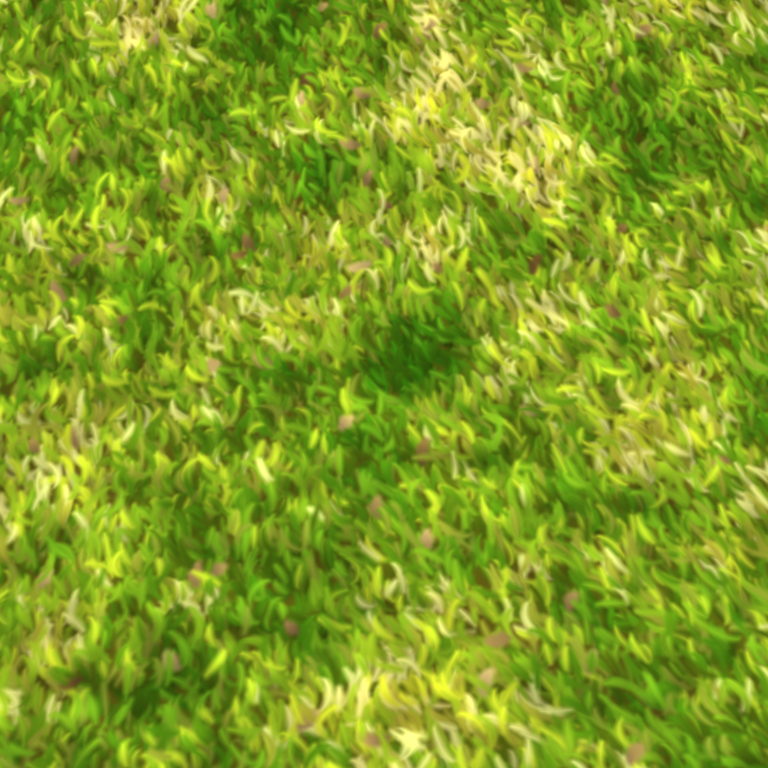
A WebGL 1 fragment shader for this texture:

```glsl
precision highp float;
// Sunlit lawn in soft focus: layers of short, rounded, leaning grass blades
// scattered one per grid cell, tinted by broad sun and shade patches,
// with a few dead leaves in between; the ground recedes towards the top.
uniform vec2 u_resolution;

#define CELL 0.036       // grass cell size at the bottom edge
#define LEAF_CELL 0.085  // dead leaf cell size
#define LEAF_SHARE 0.32  // share of cells holding a dead leaf
#define RECEDE 0.55      // shrinking towards the top
#define LEAN 0.40        // mean tilt to the left, radians
#define SPREAD 1.25      // variation of the tilt
#define SOFT 0.17        // edge blur in grass cells
#define PATCHES 1.30     // strength of the sun patches
#define CONTRAST 1.20
#define LAYERS 8

const vec3 SHADE = vec3(0.36, 0.44, 0.07);
const vec3 DEEP  = vec3(0.38, 0.55, 0.08);
const vec3 FRESH = vec3(0.51, 0.67, 0.12);
const vec3 STRAW = vec3(0.56, 0.61, 0.17);
const vec3 SUNNY = vec3(0.69, 0.79, 0.16);
const vec3 PALE  = vec3(0.77, 0.82, 0.42);
const vec3 MEAN  = vec3(0.52, 0.64, 0.14);
const vec3 SOIL  = vec3(0.38, 0.36, 0.08);
const vec3 TAN   = vec3(0.78, 0.70, 0.42);
const vec3 BROWN = vec3(0.46, 0.37, 0.16);

vec4 hash4(vec2 p) {
  vec4 q = fract(p.xyxy * vec4(0.1031, 0.1030, 0.0973, 0.1099));
  q += dot(q, q.wzxy + 33.33);
  return fract((q.xxyz + q.yzzw) * q.zywx);
}

float noise(vec2 p) {
  vec2 i = floor(p), f = fract(p);
  f = f * f * (3.0 - 2.0 * f);
  return mix(mix(hash4(i).x, hash4(i + vec2(1, 0)).x, f.x),
             mix(hash4(i + vec2(0, 1)).x, hash4(i + vec2(1, 1)).x, f.x), f.y);
}

// Broad patches of sun (towards 1) and shade (towards 0)
float sunPatch(vec2 p) {
  p = p * vec2(1.0, 1.35) + 17.3;
  return 0.40 * noise(p * 5.0) + 0.36 * noise(p * 10.0 + 41.0)
       + 0.24 * noise(p * 21.0 + 83.0);
}

// Pick a grass colour; the thresholds are the cumulative shares
vec3 grassColour(float t) {
  vec3 c = mix(SHADE, DEEP, step(0.09, t));
  c = mix(c, FRESH, step(0.31, t));
  c = mix(c, STRAW, step(0.60, t));
  c = mix(c, SUNNY, step(0.73, t));
  return mix(c, PALE, step(0.89, t));
}

// Curved stroke with round ends: x = coverage, y = place along it (-1 to 1)
vec2 blade(vec2 d, float tilt, vec2 halfSize, float bend, float soft) {
  float s = sin(tilt), c = cos(tilt);
  d = vec2(c * d.x + s * d.y, c * d.y - s * d.x);
  float along = clamp(d.y / halfSize.y, -1.0, 1.0);
  float reach = length(vec2(d.x - bend * d.y * d.y, d.y - along * halfSize.y));
  float edge = reach - halfSize.x * (1.0 - 0.4 * along * along);
  return vec2(1.0 - smoothstep(-soft, soft, edge), along);
}

vec3 grassLayer(vec3 col, vec2 ground, float layer, float soft) {
  vec2 p = ground / CELL + layer * vec2(37.37, 19.71) + 60.0;
  vec2 cell = floor(p);
  float height = layer / float(LAYERS - 1);
  float swirl = noise(ground * 16.0 + 70.0) - 0.5;
  for (int j = 1; j >= -1; j--) {
    for (int i = -1; i <= 1; i++) {
      vec2 id = cell + vec2(float(i), float(j));
      vec4 a = hash4(id + layer * 53.0);
      vec4 b = hash4(id + layer * 71.0 + 211.0);
      vec2 d = p - id - a.xy;
      float sun = sunPatch(ground - d * CELL) - 0.5;
      float tilt = LEAN + SPREAD * (a.z + b.x - 1.0 + 0.6 * swirl);
      vec2 size = vec2(mix(0.10, 0.18, b.y), mix(0.25, 0.62, a.w));
      vec2 m = blade(d, tilt, size, (b.z - 0.5) * 1.3, soft);
      float t = clamp(0.5 + 0.85 * (b.w - 0.5) + PATCHES * sun, 0.0, 1.0);
      vec3 tint = grassColour(t) + vec3(0.30, 0.09, 0.04) * sun;
      tint *= mix(0.84, 1.05, height) * (1.0 + 0.06 * m.y);
      col = mix(col, tint, m.x);
    }
  }
  return col;
}

vec3 deadLeaves(vec3 col, vec2 ground, float soft) {
  vec2 p = ground / LEAF_CELL + 90.0;
  vec2 cell = floor(p);
  for (int j = 1; j >= -1; j--) {
    for (int i = -1; i <= 1; i++) {
      vec2 id = cell + vec2(float(i), float(j));
      vec4 a = hash4(id + 307.0), b = hash4(id + 509.0);
      vec2 size = vec2(mix(0.08, 0.14, b.x), mix(0.07, 0.20, b.y));
      vec2 m = blade(p - id - a.xy, (b.z - 0.35) * 3.0, size, 0.8, soft);
      vec3 tint = mix(BROWN, TAN, a.w) * (1.0 + 0.12 * m.y);
      col = mix(col, tint, 0.9 * m.x * step(a.z, LEAF_SHARE));
    }
  }
  return col;
}

void main() {
  vec2 uv = gl_FragCoord.xy / u_resolution.y;
  float scale = 1.0 + RECEDE * uv.y;
  vec2 ground = vec2((uv.x - 0.5) * scale, uv.y + 0.5 * RECEDE * uv.y * uv.y);
  float soft = max(SOFT, scale / (CELL * u_resolution.y));

  vec3 col = mix(SOIL, SHADE, noise(ground * 14.0 + 30.0));
  for (int i = 0; i < LAYERS; i++) {
    if (i == LAYERS - 1) col = deadLeaves(col, ground, soft * CELL / LEAF_CELL);
    col = grassLayer(col, ground, float(i), soft);
  }

  // Uneven light between the tufts, then the overall contrast
  col *= 0.85 + 0.32 * noise(ground * 27.0 + 50.0);
  col = MEAN + (col - MEAN) * CONTRAST;
  gl_FragColor = vec4(clamp(col, 0.0, 1.0), 1.0);
}
```
